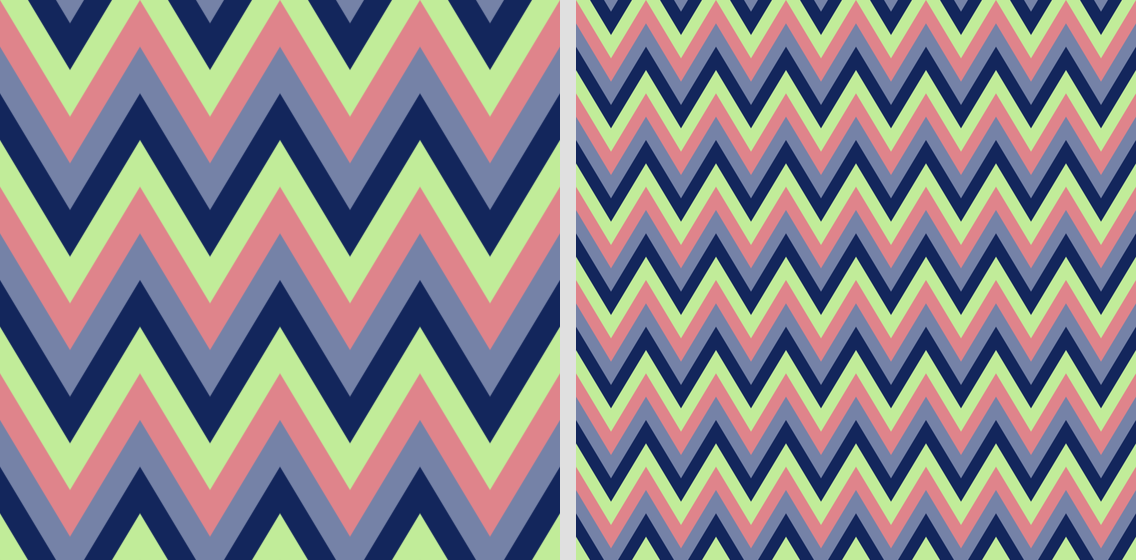
Left: one tile. Right: repeated 2 by 2.
Write a Shadertoy shader that draws this pattern.

```glsl
// Four band colours, in order from top to bottom
vec3 bandColor(float index) {
    vec3 palette[4] = vec3[4](
        vec3(0.875, 0.518, 0.545),  // rose
        vec3(0.460, 0.510, 0.655),  // slate
        vec3(0.075, 0.150, 0.360),  // navy
        vec3(0.755, 0.925, 0.600)); // lime
    return palette[int(mod(index, 4.0))];
}

void mainImage(out vec4 fragColor, in vec2 fragCoord) {
    vec2 uv = fragCoord / iResolution.xy;

    // Triangle wave: 0 at the peaks, 1 in the valleys, four across
    float zigzag = 1.0 - abs(2.0 * fract(4.0 * uv.x) - 1.0);

    // Band coordinate running downward: three sets of four bands
    float band = 4.0 * (3.0 * (1.0 - uv.y) - 0.625 * zigzag);

    // Blend across the nearest band edge, scaled by the slope of the bands
    float edge = floor(band + 0.5);
    float softness = 0.8 * length(vec2(20.0, 12.0) / iResolution.xy);
    float blend = smoothstep(-softness, softness, band - edge);

    fragColor = vec4(mix(bandColor(edge - 1.0), bandColor(edge), blend), 1.0);
}
```
